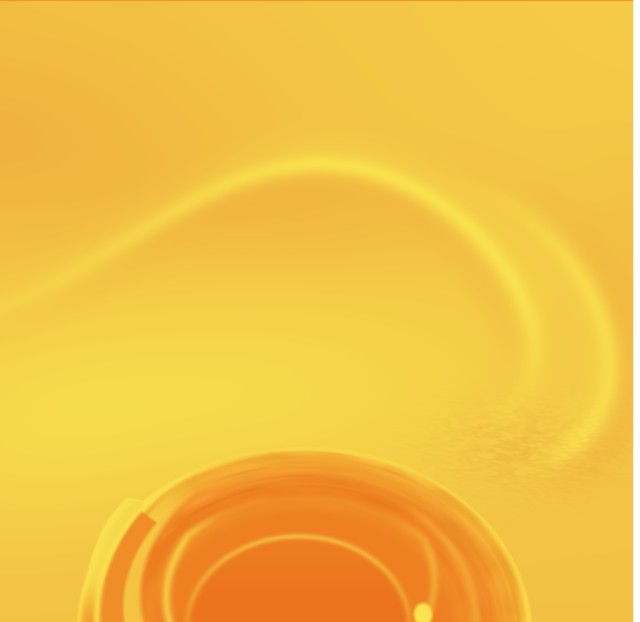
Reproduce this background procedurally as a Shadertoy shader.

```glsl
// Golden liquid backdrop with two curling ribbons of light above a glossy orange cup.
#define AMBER vec3(0.94, 0.695, 0.24)
#define LEMON vec3(0.965, 0.85, 0.295)
#define GLOW vec3(0.98, 0.89, 0.31)
#define TANGERINE vec3(0.945, 0.60, 0.165)
#define DEEP_ORANGE vec3(0.932, 0.50, 0.13)
#define WELL_ORANGE vec3(0.92, 0.45, 0.11)
#define CUP_CENTER vec2(0.480, -0.016)
#define CUP_RADII vec2(0.360, 0.298)
#define RIBBON_WIDTH 0.016
#define GRAIN 0.05
#define MARGIN 0.0105

float hash(vec2 p) {
    vec3 q = fract(p.xyx * 0.1031);
    q += dot(q, q.yzx + 33.33);
    return fract((q.x + q.y) * q.z);
}

float noise(vec2 p) {
    vec2 i = floor(p), f = fract(p);
    f = f * f * (3.0 - 2.0 * f);
    return mix(mix(hash(i), hash(i + vec2(1, 0)), f.x),
               mix(hash(i + vec2(0, 1)), hash(i + vec2(1, 1)), f.x), f.y);
}

float bell(float x, float width) { return exp(-x * x / (width * width)); }

// band around zero with crisp edges
float band(float x, float halfWidth, float soft) {
    return 1.0 - smoothstep(halfWidth - soft, halfWidth + soft, abs(x));
}

float spot(vec2 p, vec2 center, vec2 size) {
    vec2 d = (p - center) / size;
    return exp(-dot(d, d));
}

// x: distance to a cubic curve, positive on its right side; y: position along it
vec2 curve(vec2 p, vec2 a, vec2 b, vec2 c, vec2 d) {
    vec2 nearest = vec2(10.0, 0.0), start = a;
    for (float i = 0.0; i < 28.0; i++) {
        float t = (i + 1.0) / 28.0, s = 1.0 - t;
        vec2 end = s * s * s * a + 3.0 * s * t * (s * b + t * c) + t * t * t * d;
        vec2 e = end - start, w = p - start;
        float h = clamp(dot(w, e) / dot(e, e), 0.0, 1.0);
        float dist = length(w - e * h), side = w.x * e.y < w.y * e.x ? -1.0 : 1.0;
        if (dist < abs(nearest.x)) nearest = vec2(dist * side, (i + h) / 28.0);
        start = end;
    }
    return nearest;
}

vec3 backdrop(vec2 p) {
    float light = 0.40 + 0.26 * p.x * p.y;
    light += 0.56 * spot(p, vec2(0.36, 0.37), vec2(0.46, 0.18));
    light += 0.32 * spot(p, vec2(0.00, 0.28), vec2(0.25, 0.18));
    light -= 0.34 * spot(p, vec2(0.00, 0.78), vec2(0.36, 0.17));
    light -= 0.30 * spot(p, vec2(0.48, 0.66), vec2(0.28, 0.09));
    light -= 0.22 * spot(p, vec2(1.00, 0.55), vec2(0.10, 0.20));
    light -= 0.20 * spot(p, vec2(0.83, 0.28), vec2(0.12, 0.06));
    return mix(AMBER, LEMON, light);
}

vec3 addRibbons(vec3 col, vec2 p) {
    vec2 rise = curve(p, vec2(0.00, 0.505), vec2(0.197, 0.586), vec2(0.329, 0.737), vec2(0.507, 0.737));
    vec2 fall = curve(p, vec2(0.507, 0.737), vec2(0.737, 0.737), vec2(0.947, 0.439), vec2(0.789, 0.332));
    vec2 outer = curve(p, vec2(0.640, 0.730), vec2(0.947, 0.693), vec2(1.105, 0.291), vec2(0.789, 0.234));
    bool onRise = abs(rise.x) < abs(fall.x);
    float d = onRise ? rise.x : fall.x;
    float strength = onRise ? mix(0.25, 0.9, rise.y) : 0.9 - 0.7 * smoothstep(0.5, 1.0, fall.y);
    // soft shade under the main ribbon, pale veil outside it
    col = mix(col, AMBER, 0.30 * strength * bell(d - 0.042, 0.025));
    col = mix(col, LEMON, 0.40 * strength * bell(d + 0.022, 0.032));
    col = mix(col, GLOW, strength * bell(d, RIBBON_WIDTH));
    float fade = smoothstep(0.0, 0.5, outer.y) * (1.0 - smoothstep(0.8, 1.0, outer.y));
    col = mix(col, AMBER, 0.4 * fade * bell(outer.x + 0.045, 0.03));
    col = mix(col, LEMON, 0.4 * fade * bell(outer.x - 0.02, 0.03));
    return mix(col, GLOW, 0.7 * fade * bell(outer.x, RIBBON_WIDTH));
}

vec3 addCup(vec3 col, vec2 p, float pixel) {
    vec2 q = (p - CUP_CENTER) / CUP_RADII;
    float r = length(q), a = atan(q.y, -q.x), b = 3.1416 - a, aa = 1.5 * pixel / CUP_RADII.y;
    float left = smoothstep(1.15, 0.7, a), right = smoothstep(1.1, 0.6, b);
    float edge = 1.0 + 0.06 * smoothstep(0.25, 0.73, a) * smoothstep(0.79, 0.75, a);
    float streaks = noise(vec2(a * 4.0, r * 70.0)) + noise(vec2(a * 7.0 + 9.0, r * 25.0)) - 1.0;
    // walls darken inward, with fine streaks around the bowl
    vec3 cup = mix(mix(TANGERINE, LEMON, 0.3), DEEP_ORANGE, smoothstep(0.97, 0.76, r + 0.02 * streaks));
    cup = mix(cup, TANGERINE, 0.4 * bell(r - 0.69, 0.04));
    cup += 0.03 * streaks * smoothstep(0.6, 0.85, r);
    // reflections spiral outward as they climb the left wall
    cup = mix(cup, mix(TANGERINE, LEMON, smoothstep(0.0, 0.35, a)), left * smoothstep(0.90, 0.92, r - 0.07 * a));
    cup = mix(cup, LEMON, 0.75 * left * band(r - 0.735 - 0.2 * a, 0.045, 0.018));
    cup = mix(cup, GLOW, 0.8 * left * bell(r - 0.905 - 0.08 * a, 0.016));
    float inner = a < b ? 0.575 + 0.19 * min(a, 0.8) : 0.50 + 0.30 * min(b, 0.75);
    cup = mix(cup, LEMON, (0.1 + 0.65 * left + 0.3 * right) * bell(r - inner, 0.022));
    cup = mix(cup, LEMON, 0.35 * right * bell(r - 0.75 - 0.06 * b, 0.03));
    float lip = band(r - 0.83 - 0.12 * a, 0.045, 0.012) * smoothstep(0.75, 0.73, a);
    cup = mix(cup, mix(TANGERINE, DEEP_ORANGE, 0.45), lip);
    // well with its thin bright brim
    float brim = r - 0.485 + 0.025 * q.x / r - 0.03 * q.y / r;
    cup = mix(cup, mix(WELL_ORANGE, DEEP_ORANGE, smoothstep(0.0, 0.18, p.y)), smoothstep(0.012, -0.012, brim));
    cup = mix(cup, LEMON, (0.2 + 0.4 * q.y / r) * bell(brim, 0.016));
    cup = mix(cup, GLOW, band(length((p - vec2(0.668, 0.012)) / vec2(0.016, 0.020)), 0.9, 0.25));
    cup = mix(cup, GLOW, 0.75 * bell(r - edge + 0.008, 0.022 + 0.012 * streaks));
    return mix(col, cup, smoothstep(edge + aa, edge - aa, r));
}

void mainImage(out vec4 fragColor, in vec2 fragCoord) {
    vec2 uv = fragCoord / iResolution.xy, p = uv / vec2(1.0 - MARGIN, 1.0);
    vec3 col = addRibbons(backdrop(p), p);
    // fine brushed texture right of the cup
    float brushed = noise(vec2(p.x - p.y, p.y + 0.25 * p.x) * vec2(90.0, 280.0)) - 0.5;
    col += GRAIN * brushed * spot(p, vec2(0.82, 0.28), vec2(0.14, 0.07));
    col = addCup(col, p, 1.0 / iResolution.y);
    col = mix(col, TANGERINE, smoothstep(0.997, 0.999, p.y)); // warm top edge
    // white margin on the right
    col = mix(col, vec3(1), smoothstep(-0.7, 0.7, (uv.x - 1.0 + MARGIN) * iResolution.x));
    fragColor = vec4(col, 1.0);
}
```
